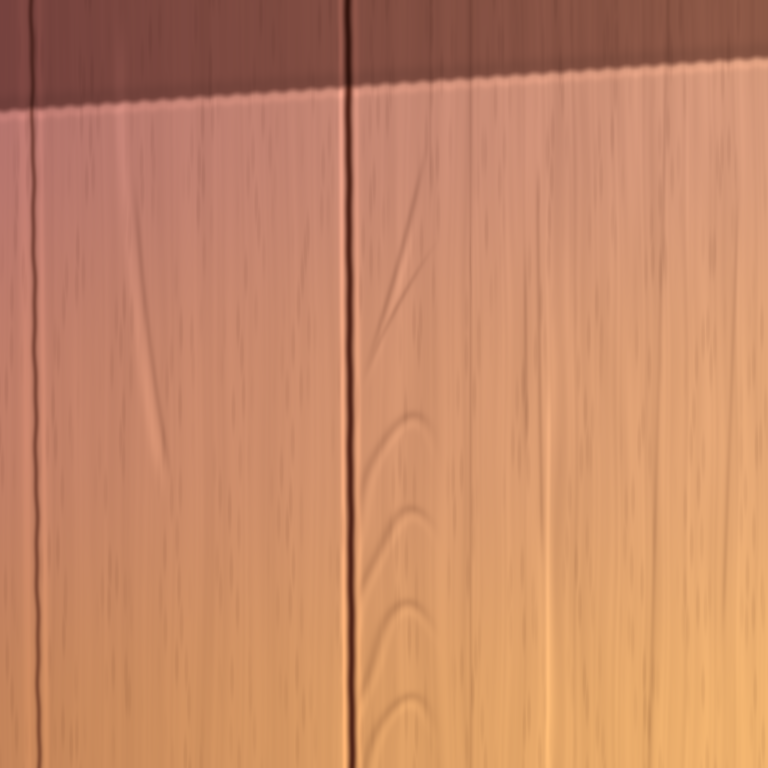
Reproduce this texture procedurally as a three.js fragment shader.

```glsl
// Upright wooden boards in warm slanting light, with a shadow band across the top.
// A bilinear colour wash is carved by seams and grain: layered sines make the
// long fibres, stretched cellular noise the pores, and parabolas the arched grain.

varying vec2 vUv;

const vec3 TOP_LEFT = vec3(0.70, 0.445, 0.42);
const vec3 TOP_RIGHT = vec3(0.84, 0.60, 0.48);
const vec3 MID_LEFT = vec3(0.745, 0.485, 0.40);
const vec3 MID_RIGHT = vec3(0.89, 0.65, 0.46);
const vec3 LOW_LEFT = vec3(0.76, 0.51, 0.345);
const vec3 LOW_RIGHT = vec3(0.94, 0.70, 0.43);
const vec3 SEAM_COLOR = vec3(0.27, 0.10, 0.06);
const vec3 SHADOW_TINT = vec3(0.655, 0.575, 0.57);
const vec3 GRAIN_TINT = vec3(0.85, 1.0, 1.05);
const float SHADOW_HEIGHT = 0.855;
const float SHADOW_SLOPE = 0.070;
const float FIBRE_DEPTH = 0.024;
const float PORE_DEPTH = 0.06;
const float ARCH_AXIS = 0.535;
const float ARCH_BEND = 26.0;

vec2 hash2(vec2 p) {
  vec3 q = fract(vec3(p.xyx) * vec3(0.1031, 0.1030, 0.0973));
  q += dot(q, q.yzx + 33.33);
  return fract((q.xx + q.yz) * q.zy);
}

// Soft line of half width w around c
float line(float x, float c, float w) {
  float d = (x - c) / w;
  return exp(-d * d);
}

// Soft mask for lo < y < hi
float span(float y, float lo, float hi) {
  return smoothstep(lo - 0.05, lo + 0.05, y) * (1.0 - smoothstep(hi - 0.05, hi + 0.05, y));
}

// Distance to the nearest cell point
float cellular(vec2 p) {
  vec2 cell = floor(p);
  float nearest = 4.0;
  for (int j = -1; j <= 1; j++) {
    for (int i = -1; i <= 1; i++) {
      vec2 c = cell + vec2(float(i), float(j));
      nearest = min(nearest, length(c + hash2(c) - p));
    }
  }
  return nearest;
}

// Long vertical fibres from phase-warped sines
float fibres(vec2 p, float seed) {
  float x = p.x + 0.003 * sin(p.y * 4.0 + seed);
  float sum = 0.0, freq = 58.0, amp = 0.6;
  for (int i = 0; i < 6; i++) {
    float k = float(i) + seed;
    float warp = 2.2 * sin(x * freq * 0.37 + k * 2.1) + 0.8 * sin(p.y * (3.0 + k) + x * 31.0);
    sum += amp * sin(x * freq + warp + k * 4.7);
    freq *= 1.57;
    amp *= 0.9;
  }
  return sum;
}

// Nested arches of grain on the right board
float arches(vec2 p) {
  float dx = p.x - ARCH_AXIS + 0.004 * sin(p.y * 37.0);
  float steep = sqrt(1.0 + pow(2.0 * ARCH_BEND * dx, 2.0));
  float sum = 0.0;
  for (int i = 0; i < 4; i++) {
    float apex = 0.46 - 0.122 * float(i);
    float d = (p.y - apex + ARCH_BEND * dx * dx) / steep;
    sum += line(d, 0.0, 0.006) - 0.5 * line(d, -0.013, 0.007);
  }
  return sum * smoothstep(0.462, 0.475, p.x) * (1.0 - smoothstep(0.53, 0.58, p.x));
}

// Slanted and bowed figure that runs off the seams
float figure(vec2 p) {
  float t = p.y - 0.51;
  float longCurve = 0.473 + 0.34 * t - 0.22 * t * t;
  float shortCurve = 0.476 + 0.37 * t + 0.9 * t * t;
  float rise = max(0.86 - p.y, 0.0);
  float bow = 0.171 + 0.03 * rise + 0.16 * rise * rise;
  float sum = line(p.x, longCurve, 0.004) * span(p.y, 0.55, 0.78);
  sum += line(p.x, shortCurve, 0.004) * span(p.y, 0.54, 0.65);
  sum -= 0.5 * line(p.x, longCurve + 0.009, 0.005) * span(p.y, 0.53, 0.70);
  sum += 0.8 * line(p.x, bow, 0.004) * span(p.y, 0.40, 0.74);
  sum -= 0.7 * line(p.x, bow - 0.013, 0.008) * span(p.y, 0.38, 0.95);
  return sum;
}

void main() {
  vec2 p = vUv;
  float across = pow(p.x, 0.85);
  float mainSeam = 0.4585 - 0.0055 * p.y;
  float leftSeam = 0.051 - 0.010 * p.y;
  float board = step(leftSeam, p.x) + step(mainSeam, p.x) + step(0.613, p.x);

  // Wash of light
  vec3 low = mix(LOW_LEFT, LOW_RIGHT, across);
  vec3 mid = mix(MID_LEFT, MID_RIGHT, across);
  vec3 top = mix(TOP_LEFT, TOP_RIGHT, across);
  vec3 color = mix(mix(low, mid, smoothstep(0.0, 0.5, p.y)), top, smoothstep(0.42, 0.88, p.y));

  // Grain
  float pore = 1.0 - smoothstep(0.08, 0.38, cellular(p * vec2(95.0, 9.0) + board * 7.0));
  float tone = FIBRE_DEPTH * fibres(p, board * 3.1) * mix(0.6, 1.0, smoothstep(0.45, 0.7, p.x));
  tone -= PORE_DEPTH * pore * (0.45 + 0.55 * sin(p.x * 83.0 + 2.0 * sin(p.y * 5.0)));
  tone -= 0.10 * arches(p) + 0.13 * figure(p);

  // Single strong streaks
  tone -= 0.13 * line(p.x, 0.703 + 0.012 * (0.5 - p.y), 0.003) * span(p.y, 0.30, 0.76);
  tone -= 0.09 * line(p.x, 0.684, 0.003) * span(p.y, 0.42, 0.65);
  tone += 0.10 * line(p.x, 0.714, 0.004) * span(p.y, -0.1, 0.48);
  tone -= 0.08 * line(p.x, 0.845 + 0.025 * p.y, 0.003);
  tone -= 0.08 * line(p.x, 0.935 + 0.035 * p.y, 0.003) * span(p.y, 0.2, 0.75);
  tone -= 0.10 * line(p.x, 0.613, 0.0025);
  tone -= 0.06 * line(p.x, 0.560, 0.002) * span(p.y, 0.75, 1.1);
  color *= 1.0 + tone * GRAIN_TINT;

  // Seams with lit bevels
  float wobble = 0.0007 * sin(p.y * 43.0) + 0.0005 * sin(p.y * 101.0);
  color *= 1.0 + 0.17 * line(p.x, mainSeam - 0.0095, 0.0035) + 0.12 * line(p.x, mainSeam + 0.010, 0.004);
  color *= 1.0 + 0.07 * line(p.x, leftSeam - 0.012, 0.007) + 0.07 * line(p.x, leftSeam + 0.010, 0.004);
  color = mix(color, SEAM_COLOR, 0.92 * line(p.x, mainSeam + wobble * 0.5, 0.0048));
  color = mix(color, SEAM_COLOR, 0.52 * line(p.x, leftSeam + wobble, 0.0034));

  // Shadow band with a pale ragged rim
  float edge = p.y - SHADOW_HEIGHT - SHADOW_SLOPE * p.x + 0.001 * sin(p.x * 260.0);
  color *= 1.0 + 0.08 * line(edge, -0.008, 0.006);
  color *= mix(vec3(1.0), SHADOW_TINT, smoothstep(-0.005, 0.006, edge));
  color *= 1.0 - 0.07 * line(edge, 0.010, 0.012);

  gl_FragColor = vec4(clamp(color, 0.0, 1.0), 1.0);
}
```
